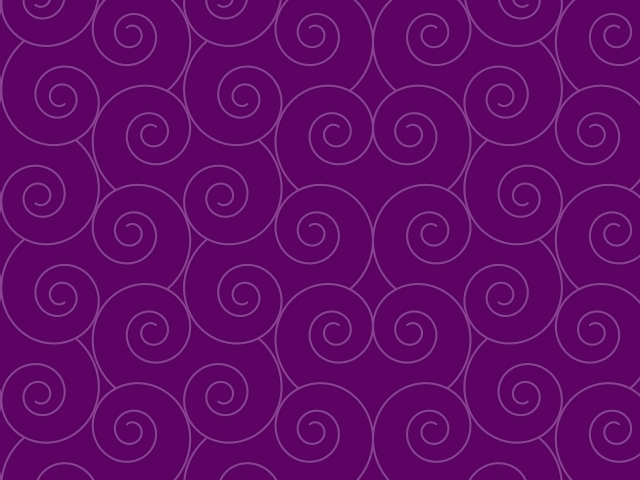
This pattern is drawn by a WebGL 1 fragment shader. Its source:

```glsl
precision highp float;
// Thin lilac scrollwork on deep purple: columns of logarithmic spirals whose
// tails rest on their neighbours. Spirals alternate left and right down each
// column, columns alternate upside down, and the field folds about an axis.

uniform vec2 u_resolution;

const float TAU = 6.2831853;

// Distance to a spiral that shrinks to 0.65 of its radius every half turn.
float spiralDistance(vec2 p) {
  const float outerRadius = 0.59;
  const float decay = 0.1371;
  float r = max(length(p), 1e-4);
  float phi = atan(p.y, p.x);
  float ideal = log(outerRadius / r) / decay;
  float angle = phi + TAU * floor((ideal - phi) / TAU + 0.5);
  angle = clamp(angle, -1.01, 14.7);  // tail end and inner tip
  vec2 nearest = outerRadius * exp(-decay * angle) * vec2(cos(angle), sin(angle));
  return length(p - nearest);
}

// Distance to the closest line; one unit is the vertical spiral spacing.
float scrollDistance(vec2 p) {
  // Four columns, mirrored, make one horizontal repeat.
  const float period = 7.5;
  const float pitch = 0.9216;
  float u = abs(mod(p.x - 3.761 + 0.5 * period, period) - 0.5 * period);
  float nearColumn = floor((u - 0.4916) / pitch + 0.5);
  float d = 10.0;

  for (int i = -1; i <= 1; i++) {
    float column = clamp(nearColumn + float(i), 0.0, 3.0);
    float odd = mod(column, 2.0);
    float x = u - 0.4916 - column * pitch;
    float y = p.y - mix(2.496, 2.857, odd);
    float nearRow = floor(y + 0.5);

    for (int j = -1; j <= 1; j++) {
      float row = nearRow + float(j);
      float side = 2.0 * mod(row, 2.0) - 1.0;
      float upright = 1.0 - 2.0 * odd;
      vec2 local = vec2(side * x + 0.104, upright * (y - row));
      d = min(d, spiralDistance(local));
    }
  }
  return d;
}

void main() {
  float rowsHigh = 4.84;
  float pixel = rowsHigh / u_resolution.y;
  float d = scrollDistance(gl_FragCoord.xy / u_resolution.y * rowsHigh);

  // Faint dull edge beside each line, then the line itself.
  float halo = 1.0 - smoothstep(0.022, 0.032, d);
  float line = clamp((0.0105 - d) / pixel + 0.5, 0.0, 1.0);
  vec3 color = mix(vec3(0.36, 0.01, 0.39), vec3(0.345, 0.018, 0.375), halo);
  color = mix(color, vec3(0.55, 0.26, 0.58), line);
  gl_FragColor = vec4(color, 1.0);
}
```
